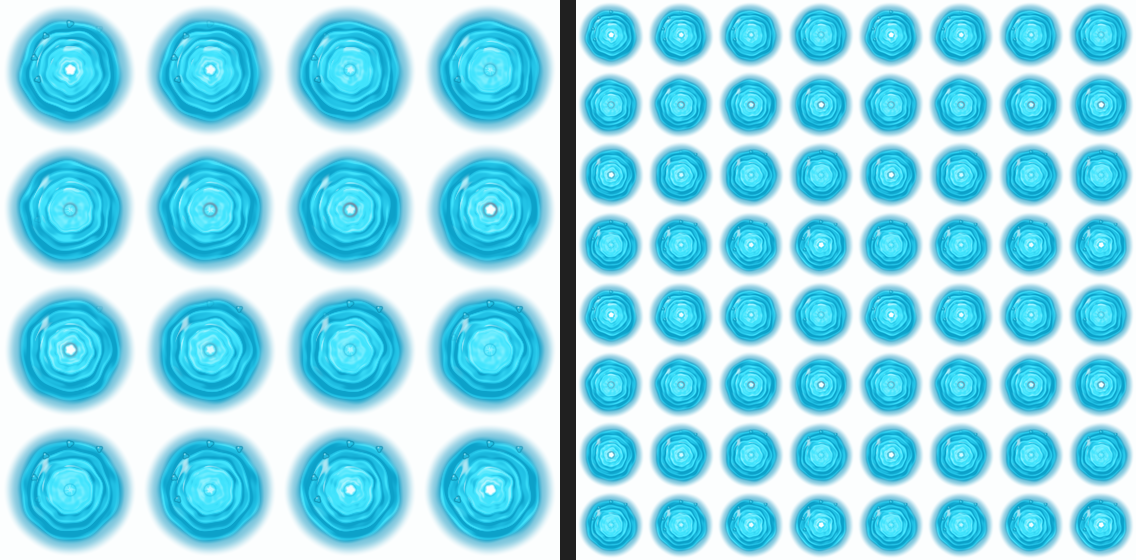
Left, the tile; right, the same tile 2 across and 2 down.
Write a WebGL 1 fragment shader that draws this pattern.

```glsl
precision highp float;
// Sixteen pools of rippling cyan water on white, each one step further in a cycle.
uniform vec2 u_resolution;

#define REPEATS 4.0
#define RING_FIRST 0.09
#define RING_STEP 0.063
#define POOL_RADIUS 0.345
#define HALO_END 0.48
#define DEEP vec3(0.05, 0.63, 0.79)
#define WATER vec3(0.13, 0.76, 0.90)
#define BRIGHT vec3(0.25, 0.89, 0.99)
#define PALE vec3(0.55, 0.95, 1.0)
#define HALO vec3(0.50, 0.78, 0.87)
#define PAPER vec3(0.99, 0.997, 0.997)
#define TAU 6.2831853

float hash(vec2 p) {
  vec3 q = fract(vec3(p.xyx) * 0.1031);
  q += dot(q, q.yzx + 33.33);
  return fract((q.x + q.y) * q.z);
}

// Value noise that wraps in x after a whole number of cells.
float wrapNoise(vec2 p, float period) {
  vec2 i = floor(p), w = fract(p);
  w = w * w * (3.0 - 2.0 * w);
  float x0 = mod(i.x, period), x1 = mod(i.x + 1.0, period);
  return mix(mix(hash(vec2(x0, i.y)), hash(vec2(x1, i.y)), w.x),
             mix(hash(vec2(x0, i.y + 1.0)), hash(vec2(x1, i.y + 1.0)), w.x), w.y);
}

// Noise around the pool: count cells per turn, slightly sheared into a swirl.
float swirl(float turn, float r, float count, float rate, float shift) {
  return wrapNoise(vec2((turn + r * 0.5) * count, r * rate + shift), count);
}

float bump(float x, float width) {
  x /= width;
  return exp(-x * x);
}

vec3 waterTone(float t) {
  vec3 c = mix(DEEP, WATER, smoothstep(0.0, 0.38, t));
  c = mix(c, BRIGHT, smoothstep(0.35, 0.75, t));
  return mix(c, PALE, smoothstep(0.75, 1.25, t));
}

void main() {
  vec2 grid = gl_FragCoord.xy / u_resolution * REPEATS;
  vec2 cell = floor(grid);
  vec2 p = fract(grid) - 0.5 + 1e-5;
  float pixel = REPEATS / u_resolution.y;
  float stage = (REPEATS - 1.0 - cell.y) * REPEATS + cell.x;

  float r = length(p);
  float angle = atan(p.y, p.x);
  float turn = angle / TAU + 0.5;
  float coarse = swirl(turn, r, 9.0, 11.0, 20.0 + stage * 0.23);
  float fine = swirl(turn, r, 21.0, 26.0, 50.0 - stage * 0.31);

  // Uneven radius that makes the rings wobble
  float wobble = 0.005 * sin(5.0 * angle + stage * 0.5) + 0.003 * sin(9.0 * angle - stage * 0.8)
               + 0.020 * (coarse - 0.5) + 0.006 * (fine - 0.5);
  float rr = r + wobble * smoothstep(0.0, 0.12, r);

  // Concentric ripples: a light crest with a dark trough outside it
  float tone = mix(0.80, 0.20, smoothstep(0.08, 0.33, rr));
  for (int i = 0; i < 5; i++) {
    float k = float(i);
    float ring = RING_FIRST + RING_STEP * k + 0.004 * sin(stage * 0.9 + k * 2.0)
               + 0.004 * sin(angle * (4.0 + k) + k * 1.7 + stage * 0.3);
    float power = 0.35 + 0.8 * swirl(turn, 0.0, 7.0, 1.0, k * 5.0 + stage * 0.2);
    tone += power * (0.42 * bump(rr - ring, 0.011) - 0.40 * bump(rr - ring - 0.021, 0.012));
  }
  tone += 0.38 * (coarse - 0.5) + 0.26 * (fine - 0.5);

  // The calm inner disc opens while the central drop is small
  float drop = 0.5 + 0.5 * cos(TAU * stage / 7.5);
  float disc = 1.0 - smoothstep(-0.006, 0.006, rr - 0.135);
  tone = mix(tone, 0.98 + 0.25 * (fine - 0.5), disc * (0.25 + 0.6 * (1.0 - drop)));
  vec3 color = waterTone(tone);

  // Glints, strongest toward the upper left
  float facing = 0.5 + 0.5 * cos(angle - 2.25);
  float streak = smoothstep(0.70, 0.92, swirl(turn, r, 13.0, 42.0, 90.0 + stage * 0.15));
  float band = smoothstep(0.12, 0.16, r) * (1.0 - smoothstep(0.27, 0.31, r));
  color = mix(color, PAPER, streak * band * facing * facing * facing * 0.65);

  // Soft halo fading into the paper
  color = mix(color, HALO, smoothstep(POOL_RADIUS - 0.012, POOL_RADIUS + 0.045, rr));
  color += vec3(0.04, 0.01, 0.01) * p.y * smoothstep(0.34, 0.40, r);

  // Small bubbles near the rim, coming and going with the cycle
  for (int i = 0; i < 5; i++) {
    float k = float(i);
    float place = 0.95 + 0.62 * k;
    vec2 q = p - (0.36 - 0.03 * k) * vec2(cos(place), sin(place));
    float size = 0.019 + 0.011 * hash(vec2(k, 7.0));
    float d = length(q) - size - 0.004 * sin(3.0 * atan(q.y, q.x + 1e-5) + k);
    float seen = smoothstep(-0.3, 0.6, cos(TAU * (stage - 12.0 - k) / 16.0));
    float inside = 1.0 - smoothstep(-pixel, pixel, d);
    vec3 bead = mix(WATER, DEEP * 0.85, bump(d + 0.004, 0.008));
    bead = mix(bead, PAPER, 0.65 * bump(length(q - size * vec2(-0.25, 0.4)), 0.007));
    color = mix(color, bead, inside * seen * 0.75);
  }
  color = mix(color, PAPER, smoothstep(0.375, HALO_END, r + 0.35 * wobble));

  // Central drop: fine rings, a grey collar in the middle stages, a white core
  color = mix(color, PAPER, 0.5 * drop * bump(rr - 0.068, 0.009) * smoothstep(0.2, 0.7, coarse));
  color = mix(color, WATER, 0.55 * bump(r - 0.043, 0.006));
  float collar = bump(stage - 6.2, 2.6);
  float collarShade = 0.75 + 0.25 * sin(angle + 1.0);
  color = mix(color, vec3(0.46, 0.54, 0.63), collar * collarShade * bump(r - 0.047, 0.010));
  float core = 0.014 + 0.020 * drop + 0.003 * sin(5.0 * angle + stage);
  float coreEdge = 0.004 + pixel;
  float white = 1.0 - smoothstep(-coreEdge, coreEdge, length(p - vec2(0.004, 0.002)) - core);
  color = mix(color, PAPER, white * (0.35 + 0.65 * drop));

  gl_FragColor = vec4(clamp(color, 0.0, 1.0), 1.0);
}
```
